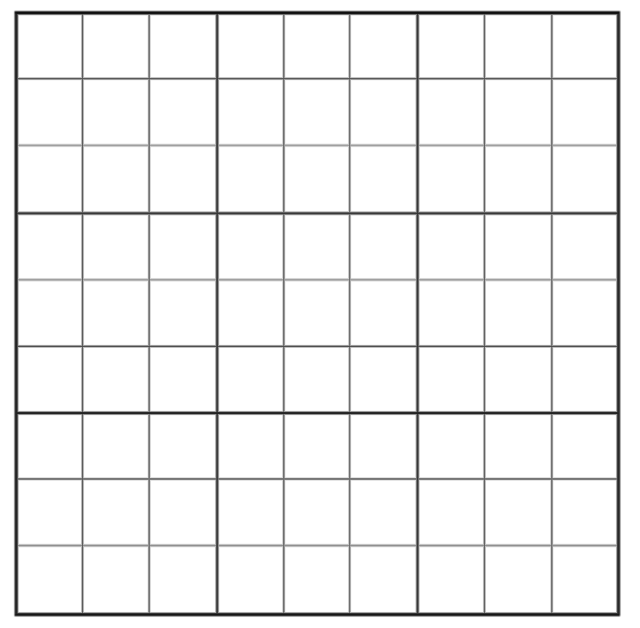
This pattern is drawn by a Shadertoy shader. Its source:

```glsl
// Nine by nine ruled grid with heavier three by three blocks and a thick frame.
#define CELLS 9
#define BLOCK 3
#define CORNER vec2(0.0259, 0.0219)
#define PITCH vec2(0.1065, 0.1064)
#define FRAME_HALF 0.0028
#define BLOCK_HALF 0.0022
#define THIN_HALF 0.0012
#define FAINT_HALF 0.0017
#define SOFTNESS 0.0022
#define PAPER vec3(1.0)
#define INK vec3(0.04)

// Per line: x = drift in thousandths of the canvas height, y = ink strength.
const vec2 COLUMNS[CELLS + 1] = vec2[](
    vec2(0.0, 0.90), vec2(-1.0, 0.78), vec2(-1.4, 0.80), vec2(0.4, 0.83),
    vec2(0.0, 0.80), vec2(-1.6, 0.74), vec2(0.0, 0.82), vec2(0.0, 0.76),
    vec2(0.8, 0.80), vec2(0.4, 0.88));
const vec2 ROWS[CELLS + 1] = vec2[](
    vec2(-0.4, 0.95), vec2(3.0, 0.48), vec2(2.6, 0.86), vec2(1.2, 0.97),
    vec2(1.0, 0.90), vec2(0.6, 0.44), vec2(0.0, 0.82), vec2(1.8, 0.42),
    vec2(1.6, 0.86), vec2(0.0, 0.98));

// Half width from the rank of a line: frame, block edge, faint or thin.
float lineHalfWidth(int index, float strength) {
    if (index % CELLS == 0) return FRAME_HALF;
    if (index % BLOCK == 0) return BLOCK_HALF;
    return strength < 0.5 ? FAINT_HALF : THIN_HALF;
}

// Soft coverage of a ruled line at a given distance from its centre.
float lineCoverage(float dist, int index, float strength) {
    float halfWidth = lineHalfWidth(index, strength);
    float edge = max(SOFTNESS, 0.75 / iResolution.y);
    return strength * (1.0 - smoothstep(halfWidth - edge, halfWidth + edge, abs(dist)));
}

void mainImage(out vec4 fragColor, in vec2 fragCoord) {
    vec2 pos = fragCoord / iResolution.y - CORNER;

    // Strongest line on each axis
    vec2 coverage = vec2(0.0);
    for (int i = 0; i <= CELLS; i++) {
        vec2 drift = 0.001 * vec2(COLUMNS[i].x, ROWS[i].x);
        vec2 dist = pos - float(i) * PITCH - drift;
        coverage.x = max(coverage.x, lineCoverage(dist.x, i, COLUMNS[i].y));
        coverage.y = max(coverage.y, lineCoverage(dist.y, i, ROWS[i].y));
    }

    // Lines stop at the outer edge of the frame
    vec2 halfSize = 0.5 * float(CELLS) * PITCH;
    vec2 outside = abs(pos - halfSize) - halfSize - FRAME_HALF;
    vec2 inside = 1.0 - smoothstep(-SOFTNESS, SOFTNESS, outside);
    coverage *= inside.yx;

    vec3 color = mix(PAPER, INK, max(coverage.x, coverage.y));
    fragColor = vec4(color, 1.0);
}
```
